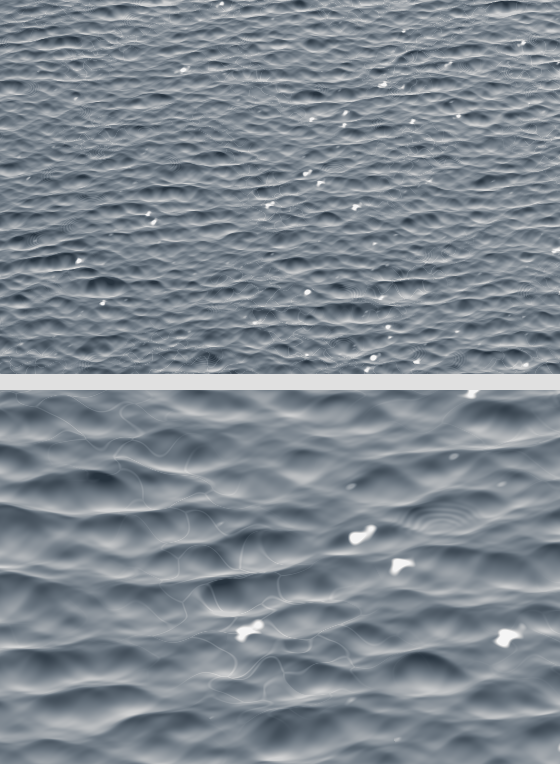
Top: the whole. Bottom: its middle third, enlarged.
Give the GLSL for this texture, as a WebGL 2 fragment shader.

```glsl
#version 300 es
precision highp float;
// Wind-ruffled grey-blue water under a low sun. Many short sine waves of
// similar direction drag one another into uneven crests; cellular noise
// adds foam threads, capillary arcs and scattered sun glints.
uniform vec2 u_resolution;
out vec4 fragColor;

float hash(vec2 p) {
  return fract(sin(dot(p, vec2(127.1, 311.7))) * 43758.55);
}

// Cellular noise: xy = offset from nearest point, z = edge distance, w = cell id
vec4 cells(vec2 p) {
  vec2 base = floor(p);
  float nearest = 9.0, second = 9.0;
  vec3 found = vec3(0.0);
  for (int j = -1; j <= 1; j++) {
    for (int i = -1; i <= 1; i++) {
      vec2 cell = base + vec2(i, j);
      vec2 offset = p - cell - vec2(hash(cell), hash(cell + 37.3));
      float dist = length(offset);
      if (dist < nearest) {
        second = nearest;
        nearest = dist;
        found = vec3(offset, hash(cell + 71.9));
      } else {
        second = min(second, dist);
      }
    }
  }
  return vec4(found.xy, second - nearest, found.z);
}

// Sums steepened waves into unit-variance shading; p is dragged along,
// which crowds the fine waves together just below each crest
float ripples(inout vec2 p) {
  float sum = 0.0, power = 0.0, freq = 66.0;
  for (int i = 0; i < 44; i++) {
    float n = float(i);
    float spread = hash(vec2(n, 3.0)) + hash(vec2(n, 8.0)) - 1.0;
    float angle = 0.10 + 0.70 * spread;
    vec2 dir = vec2(-sin(angle), cos(angle));
    float octave = log(freq / 145.0) / 0.90;
    float amp = exp(-octave * octave);
    float phase = dot(p, dir) * freq + 6.283 * hash(vec2(n, 17.0));
    sum += amp * sin(phase + 0.5 * sin(phase));
    power += 0.5 * amp * amp;
    p += dir * cos(phase - 2.0) * amp * 0.19 / freq;
    freq *= 1.057;
  }
  return sum * inversesqrt(power);
}

// Oblique swell in short pieces: a thin dark face below a pale crest
float swell(vec2 p) {
  float phase = 43.0 * (p.y - 0.23 * p.x) + 1.6 * sin(p.x * 6.0 + p.y * 7.0);
  float face = pow(0.5 + 0.5 * sin(phase), 24.0);
  float crest = pow(0.5 + 0.5 * sin(phase - 0.6), 20.0);
  float broken = sin(p.x * 11.3 - p.y * 23.0 + 2.0 * sin(p.y * 15.0));
  return (crest - face) * smoothstep(-0.2, 0.9, broken);
}

// Ragged sun glints, one at most per cell; share is the chance of each
float glints(vec2 p, float scale, float share, float ragged) {
  vec4 c = cells(p * scale);
  vec2 d = mat2(0.9, -0.43, 0.43, 0.9) * c.xy;
  float size = mix(0.03, 0.13, fract(c.w * 91.7));
  float dist = length(d * vec2(0.55, 1.1)) + 0.025 * ragged;
  float soft = 0.03 + scale / u_resolution.y;
  float core = 1.0 - smoothstep(size - soft, size + soft, dist);
  float halo = 0.15 * exp(-dist * dist * 40.0);
  return (core + halo) * step(c.w, share);
}

void main() {
  vec2 p = gl_FragCoord.xy / u_resolution.y;

  // Mild perspective and a slow bend of the crests
  vec2 q = vec2(p.x - 0.75, p.y) * (1.0 + 0.22 * p.y);
  q += 0.008 * vec2(sin(q.y * 11.0 + q.x * 4.0), sin(q.x * 9.0 - q.y * 7.0));
  vec2 surface = q;
  float wave = ripples(surface);
  float patchy = 0.5 + 0.5 * sin(q.x * 7.0 + 2.0 * sin(q.y * 8.0))
                           * sin(q.y * 10.0 + 2.0 * sin(q.x * 6.0));

  // Shading, lighter toward the upper right
  float tone = 0.518 + 0.05 * (p.y - 0.5) + 0.03 * (p.x - 0.75);
  tone += wave * (0.102 + 0.016 * patchy);
  tone += 0.10 * swell(surface);

  // Foam threads
  vec2 curl = 0.25 * vec2(sin(surface.y * 130.0), sin(surface.x * 95.0));
  float edge = cells(surface * vec2(15.0, 30.0) + curl).z;
  float thread = 1.0 - smoothstep(0.0, 0.08, edge);
  tone += 0.08 * thread * smoothstep(0.4, 0.9, patchy);

  // Capillary arcs in a few places
  vec4 arc = cells(q * vec2(7.0, 10.0));
  float reach = length(arc.xy);
  float sector = smoothstep(0.1, 0.8, sin(atan(arc.y, arc.x) + arc.w * 40.0));
  tone += 0.035 * sin(reach * 115.0 + 2.0 * wave) * step(0.75, arc.w) * sector
        * smoothstep(0.08, 0.2, reach) * (1.0 - smoothstep(0.25, 0.45, reach));

  // Glints gather along a band at the right, faint specks fall anywhere
  float band = p.x - 0.25 * p.y - 0.85;
  float share = 0.02 + 0.12 * exp(-band * band * 7.0);
  float ragged = sin(surface.x * 310.0) + sin(surface.y * 420.0 + p.x * 160.0);
  float shine = glints(p, 19.0, share, ragged);
  shine += 0.35 * glints(p + 5.3, 46.0, 0.045, ragged);
  tone = clamp(tone, 0.2, 0.82);
  tone = mix(tone, 0.96, clamp(shine, 0.0, 1.0));

  // Blue-grey tint that fades in the highlights
  vec3 tint = vec3(-0.046, 0.0, 0.044) * (1.0 - smoothstep(0.4, 0.9, tone));
  fragColor = vec4(vec3(tone) + tint, 1.0);
}
```
